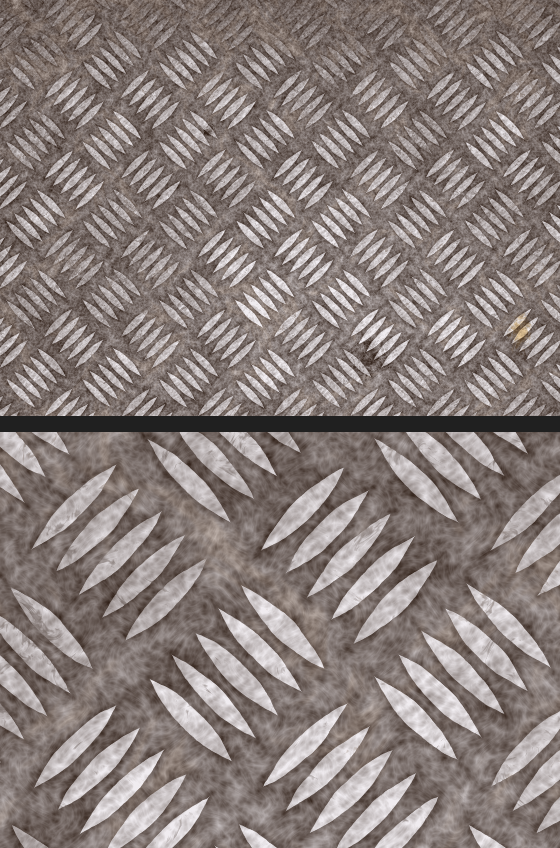
Top: the whole. Bottom: its middle third, enlarged.
Give the GLSL for this texture, as a Shadertoy shader.

```glsl
vec2 hash2(vec2 p) {
    vec3 q = fract(p.xyx * vec3(0.1031, 0.1030, 0.0973));
    q += dot(q, q.yzx + 33.33);
    return fract((q.xx + q.yz) * q.zy);
}

// Distance to the nearest scattered point, centred on zero
float cellNoise(vec2 p) {
    vec2 base = floor(p);
    float nearest = 2.0;
    for (int y = -1; y <= 1; y++)
    for (int x = -1; x <= 1; x++) {
        vec2 cell = base + vec2(x, y);
        nearest = min(nearest, length(cell + hash2(cell) - p));
    }
    return nearest - 0.45;
}

// Layered cellular noise, bent by sines
float grimeNoise(vec2 p) {
    float sum = 0.0, weight = 0.5;
    for (int i = 0; i < 4; i++) {
        p += 0.25 * sin(p.yx * 2.3 + vec2(1.7, 0.4));
        sum += weight * cellNoise(p);
        p = mat2(1.6, 1.3, -1.3, 1.6) * p + 7.3;
        weight *= 0.8;
    }
    return sum;
}

// Pointed lens lying along x
float lensDistance(vec2 p, float halfLength, float halfWidth) {
    float radius = (halfLength * halfLength + halfWidth * halfWidth) / (2.0 * halfWidth);
    return length(vec2(p.x, abs(p.y) + radius - halfWidth)) - radius;
}

// Nearest raised bar: x = distance, y = group wear, z = bar wear, w = position across
vec4 treadBars(vec2 p) {
    vec2 pitch = vec2(0.1836, 0.191);
    vec4 best = vec4(1.0);
    for (int k = 0; k < 2; k++) {
        vec2 local = p - vec2(0.637, 0.473) - float(k) * 0.5 * pitch;
        vec2 cell = round(local / pitch);
        vec2 seed = cell + 40.0 + float(k) * 31.0;
        local -= cell * pitch + 0.003 * (hash2(seed) - 0.5);
        vec2 q = 0.7071 * vec2(local.x - local.y, local.x + local.y);
        if (k == 1) q = q.yx;
        float bar = clamp(round(q.y / 0.0262), -2.0, 2.0);
        q.y -= bar * 0.0262;
        vec2 wear = hash2(seed * 5.0 + bar);
        float d = lensDistance(q, 0.0465, 0.0078 + 0.0010 * wear.x);
        if (d < best.x) best = vec4(d, hash2(seed + 9.0).y, wear.y, q.y);
    }
    return best;
}

void mainImage(out vec4 fragColor, in vec2 fragCoord) {
    vec2 p = fragCoord / iResolution.y;
    float pixel = 1.0 / iResolution.y;

    float patches = grimeNoise(p * 8.0);
    float grime = grimeNoise(p * 34.0 + 11.0);
    float grain = cellNoise(p * 170.0) + 0.6 * cellNoise(p.yx * 95.0 + 3.0);
    float scratches = cellNoise(mat2(0.8, -0.6, 0.6, 0.8) * p * vec2(50.0, 170.0));

    // Broad sheen low in the middle, dull dirt along the top and sides
    vec2 fromSheen = (p - vec2(0.82, 0.24)) / vec2(0.42, 0.32);
    float sheen = exp(-dot(fromSheen, fromSheen));
    float dull = smoothstep(0.76, 1.04, p.y + 0.25 * patches);
    float side = smoothstep(0.4, 0.75, abs(p.x - 0.72));

    // Slightly uneven bar outlines
    vec4 bars = treadBars(p + 0.0003 * sin(p.yx * 190.0 + 4.0 * patches));
    float edge = bars.x + 0.0012 * grime;

    // Floor: dirt close to the bars, scuffed metal in the open lanes
    float lane = smoothstep(0.006, 0.022, bars.x);
    float ground = 0.18 + 0.10 * sheen - 0.05 * side + lane * (0.08 + 0.30 * sheen)
                 + 0.45 * patches + 0.60 * grime + 0.32 * grain;
    ground -= 0.20 * (1.0 - smoothstep(0.0, 0.007, bars.x));

    // Worn bright bar tops, with one flank lit
    float metal = 0.90 + 0.22 * sheen - 0.18 * bars.y - 0.12 * bars.z - 0.20 * dull - 0.06 * side
                + 9.0 * bars.w + 0.25 * patches + 0.50 * grime + 0.35 * scratches + 0.28 * grain;
    float rubbed = smoothstep(0.15, 0.42, grime + 0.22 * bars.y + 0.22 * dull - 0.15 * sheen);
    float cover = 1.0 - smoothstep(-0.5 * pixel, 0.7 * pixel, edge);
    cover *= (1.0 - 0.65 * rubbed) * (1.0 - 0.40 * dull);
    float tone = mix(ground, metal, cover);

    // Dark oily spots
    tone -= 0.6 * smoothstep(0.016, 0.0, length(p - vec2(0.503, 0.687)) + 0.02 * grime);
    tone -= 0.3 * smoothstep(0.05, 0.0, length(p - vec2(0.89, 0.145)) + 0.07 * grime);

    vec3 color = mix(vec3(0.40, 0.35, 0.33), vec3(0.87, 0.85, 0.86), clamp(tone, -0.45, 1.15));

    // Rust tint in dirty places and a small ochre stain
    float rust = smoothstep(0.0, 0.3, patches + 0.2 * dull) * (1.0 - cover);
    color *= mix(vec3(1.0), vec3(1.0, 0.97, 0.93), rust);
    float stain = smoothstep(0.04, 0.005, length((p - vec2(1.25, 0.20)) * vec2(1.4, 0.8)) + 0.05 * grime);
    color *= mix(vec3(1.0), vec3(1.02, 0.86, 0.55), 0.7 * stain);
    fragColor = vec4(color, 1.0);
}
```
